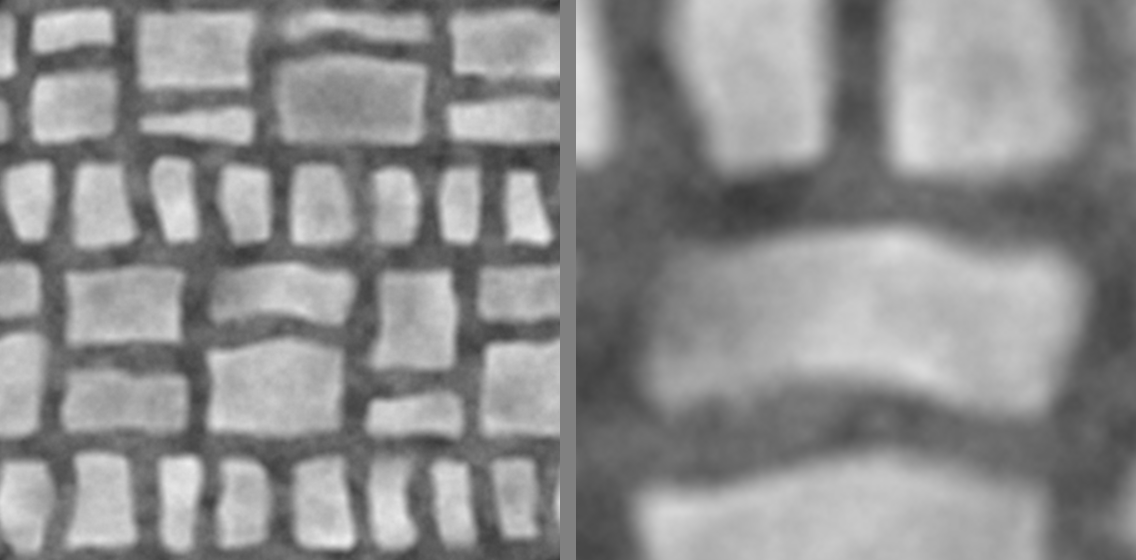
Left: the whole. Right: its middle third, enlarged.
Give the GLSL for this texture map, as a WebGL 1 fragment shader.

```glsl
precision highp float;
// Tileable grey height map of soft pillowy masonry: paired block courses between rows of upright stones.
uniform vec2 u_resolution;

#define MORTAR 0.37
#define STONE 0.77
#define GAP 0.007
#define BEVEL 0.029
#define CORNER 0.042
#define WARP 0.024
#define EDGE_JITTER 0.36
#define UPRIGHT_SLANT 0.26
#define BLOCK_SLANT 0.08
#define CORE_DARK 0.12
#define GRAIN 0.11

float hash(vec2 p) {
  vec3 q = fract(vec3(p.xyx) * 0.1031);
  q += dot(q, q.yzx + 33.33);
  return fract((q.x + q.y) * q.z);
}

// Value noise that wraps after "period" cells
float noise(vec2 p, float period) {
  vec2 i = floor(p), f = fract(p);
  f = f * f * f * (f * (f * 6.0 - 15.0) + 10.0);
  vec2 a = mod(i, period), b = mod(i + 1.0, period);
  float low = mix(hash(a), hash(vec2(b.x, a.y)), f.x);
  float high = mix(hash(vec2(a.x, b.y)), hash(b), f.x);
  return mix(low, high, f.y);
}

// Centred fractal noise on the unit tile
float fbm(vec2 p, float cells) {
  float sum = 0.0, weight = 0.5;
  for (int i = 0; i < 4; i++) {
    sum += weight * (noise(p * cells + 0.37 * float(i), cells) - 0.5);
    cells *= 2.0;
    weight *= 0.5;
  }
  return sum;
}

float smoothMin(float a, float b) {
  float h = max(0.02 - abs(a - b), 0.0) / 0.02;
  return min(a, b) - h * h * 0.005;
}

// Horizontal place of the slanted joint number k in a course
float joint(float k, float count, float course, float shift, float slant, float dy) {
  vec2 id = vec2(mod(k, count) + 3.0, course * 17.0 + 5.0);
  float jitter = (hash(id) - 0.5) * EDGE_JITTER;
  return (k + shift + jitter) / count + (hash(id + 41.0) - 0.5) * slant * dy;
}

void main() {
  vec2 uv = gl_FragCoord.xy / u_resolution;

  // Uneven outlines
  vec2 bend = vec2(noise(uv * 9.0, 9.0), noise(uv * 9.0 + 4.5, 9.0)) - 0.5;
  vec2 ripple = vec2(noise(uv * 22.0, 22.0), noise(uv * 22.0 + 7.5, 22.0)) - 0.5;
  vec2 p = uv + WARP * bend + 0.4 * WARP * ripple;
  p.y = fract(p.y);

  // Courses from the bottom: uprights, blocks, uprights, blocks
  float course = 0.0, bottom = 0.0, top = 0.208;
  if (p.y > 0.733) { course = 3.0; bottom = 0.733; top = 1.0; }
  else if (p.y > 0.545) { course = 2.0; bottom = 0.545; top = 0.733; }
  else if (p.y > 0.208) { course = 1.0; bottom = 0.208; top = 0.545; }
  bool blocks = mod(course, 2.0) > 0.5;
  float count = blocks ? 4.0 : 8.0;
  float shift = course == 1.0 ? 0.5 : 0.05;
  float slant = blocks ? BLOCK_SLANT : UPRIGHT_SLANT;
  float dy = p.y - 0.5 * (bottom + top);

  // Column between two joints
  float k = floor(p.x * count - shift);
  if (p.x < joint(k, count, course, shift, slant, dy)) k -= 1.0;
  else if (p.x > joint(k + 1.0, count, course, shift, slant, dy)) k += 1.0;
  float left = joint(k, count, course, shift, slant, dy);
  float right = joint(k + 1.0, count, course, shift, slant, dy);
  vec2 id = vec2(mod(k, count) + 11.0, course * 13.0 + 7.0);

  // Block columns split into a thick and a thin stone, in alternating order
  if (blocks) {
    float side = mod(k + (course == 1.0 ? 1.0 : 0.0), 2.0) < 0.5 ? 0.11 : -0.11;
    float level = mix(bottom, top, 0.5 + side + (hash(id) - 0.5) * 0.1);
    level += (hash(id + 9.0) - 0.5) * 0.14 * (p.x - (k + shift + 0.5) / count);
    if (p.y > level) { bottom = level; id += 57.0; }
    else top = level;
  }

  // Rounded depth inside the stone
  vec2 a = max(p - vec2(left, bottom), 0.0);
  vec2 b = max(vec2(right, top) - p, 0.0);
  vec2 q = CORNER - vec2(smoothMin(a.x, b.x), smoothMin(a.y, b.y));
  float depth = CORNER - length(max(q, 0.0)) - min(max(q.x, q.y), 0.0);
  depth += (noise(uv * 15.0 + 2.5, 15.0) - 0.5) * 0.012 - hash(id + 23.0) * 0.004;
  float body = smoothstep(GAP, GAP + BEVEL, depth);

  // Stone tone: blotches, a tilt of its own, and a duller middle on big stones
  vec2 middle = a * b / (a + b + 0.0001);
  float core = smoothstep(0.014, 0.052, middle.x) * smoothstep(0.018, 0.044, middle.y);
  vec2 tilt = vec2(hash(id + 71.0), hash(id + 83.0)) - 0.5;
  float stone = STONE + 0.42 * fbm(uv, 10.0) - CORE_DARK * core;
  stone += dot(tilt, a - b) * 0.8 + (hash(id + 97.0) - 0.5) * 0.07;

  float mortar = MORTAR + 0.34 * fbm(uv, 18.0);
  float grey = mix(mortar, stone, body) + GRAIN * fbm(uv, 56.0);
  gl_FragColor = vec4(vec3(clamp(grey, 0.0, 1.0)), 1.0);
}
```
